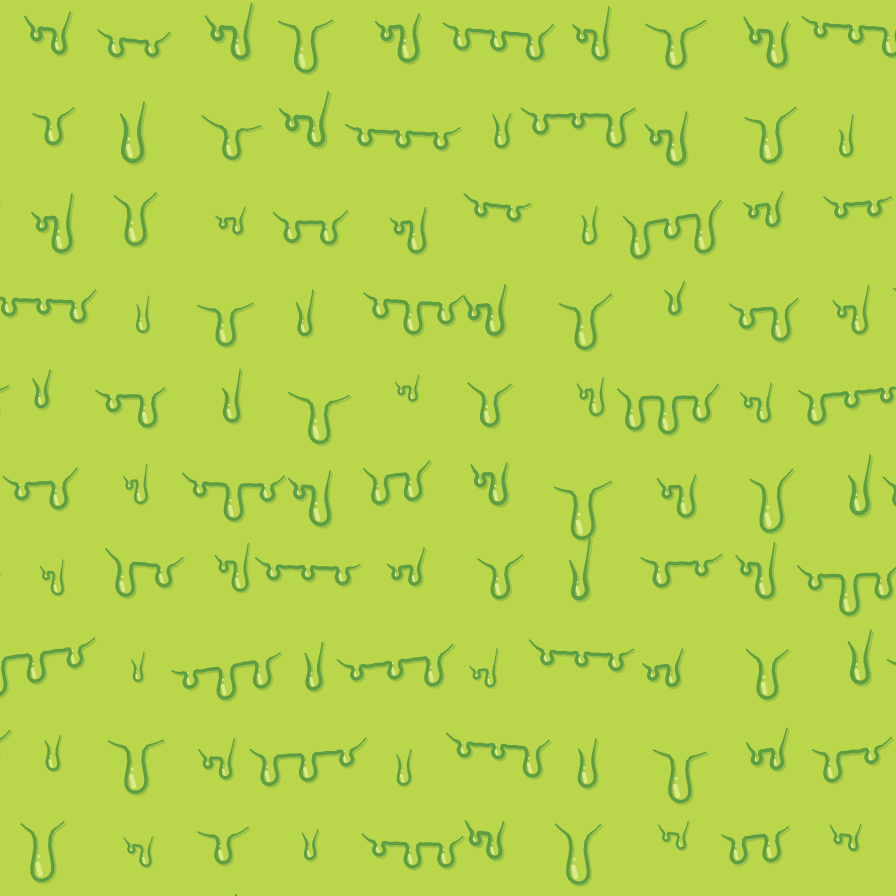
Write a Shadertoy shader that draws this pattern.

```glsl
// Glossy slime drips scattered on a flat lime ground. Each grid cell holds one
// strand: a chain of hanging lobes traced as a tapering line, with a soft
// shadow and a pale glint. Wide strands and teardrops alternate like a checker.

#define GRID 10.0            // strands per canvas height
#define JITTER 0.022         // random shift of a strand
#define STROKE 0.0019        // half width of the outline
#define SHADOW_SHIFT vec2(0.0019, -0.0021)
#define SEGMENTS 24          // line pieces per lobe
#define GROUND vec3(0.73, 0.84, 0.29)
#define OUTLINE vec3(0.37, 0.62, 0.26)
#define SHADE vec3(0.60, 0.75, 0.28)
#define GLINT vec3(0.85, 0.92, 0.54)

float hash(vec2 p) {
    vec3 q = fract(p.xyx * vec3(0.1031, 0.1030, 0.0973));
    q += dot(q, q.yzx + 33.33);
    return fract((q.x + q.y) * q.z);
}

float segmentDistance(vec2 p, vec2 a, vec2 b) {
    vec2 pa = p - a, ba = b - a;
    return length(pa - ba * clamp(dot(pa, ba) / max(dot(ba, ba), 1e-9), 0.0, 1.0));
}

float coverage(float d, float pixel) {
    return clamp(0.5 - d / pixel, 0.0, 1.0);
}

// Point on one lobe, u from -1 (left) to 1 (right), measured from its lowest point.
vec2 lobePoint(float u, float radius, float rise, float halfPitch, vec2 hooks) {
    float a = abs(u);
    float theta = min(a / 0.3, 1.0) * 1.5708;
    float k = max(a - 0.6, 0.0) / 0.4;
    float arm = halfPitch - 0.65 * radius;
    float x = radius * (sin(theta) - 0.35 * smoothstep(0.3, 0.65, a)) + arm * pow(k, 1.5);
    float y = radius * (1.0 - cos(theta)) + (rise - radius) * smoothstep(0.22, 0.85, a);
    y += 0.16 * arm * sin(6.2832 * k) * (1.0 - k);
    y += (u < 0.0 ? hooks.x : hooks.y) * k * k;
    return vec2(u < 0.0 ? -x : x, y);
}

// Nearest distances to outline (x), shadow (y) and glint (z) of one strand.
vec3 strand(vec2 p, vec2 id, bool wide) {
    vec3 best = vec3(1.0);
    float pick = hash(id + 17.0);
    float count = wide ? 1.0 + floor(pick * 3.0) : 1.0 + step(0.45, pick);
    float vary = hash(id + 29.0);
    float pitch = wide ? mix(0.036, 0.045, vary) : mix(0.018, 0.023, vary);
    if (wide && count < 1.5) pitch = mix(0.045, 0.07, vary);
    float slope = (hash(id + 41.0) - 0.4) * 0.3;
    float leftHook = mix(0.004, 0.012, hash(id + 53.0));
    float tail = hash(id + 67.0);
    float rightHook = wide ? mix(0.004, 0.014, tail) : mix(0.010, 0.030, tail);

    for (float i = 0.0; i < count; i++) {
        // Size of this lobe; a teardrop pair starts with a small lobe
        float size = hash(id * 3.0 + vec2(i * 7.0, 83.0));
        float radius = mix(0.0055, 0.0095, size);
        float rise = wide ? mix(0.013, 0.044, size * size) : mix(0.020, 0.038, size);
        if (wide && count < 1.5) {
            radius = mix(0.008, 0.012, size);
            rise = mix(0.028, 0.056, size);
        }
        if (!wide && count > 1.5 && i < 0.5) {
            radius = 0.0045;
            rise = 0.012;
        }
        bool first = i < 0.5, last = i > count - 1.5;
        vec2 hooks = vec2(first ? leftHook : 0.0, last ? rightHook : 0.0);
        vec2 base = vec2((i - 0.5 * (count - 1.0)) * pitch, -rise);

        // Outline and shadow
        vec2 previous = vec2(0.0);
        for (int s = 0; s <= SEGMENTS; s++) {
            float u = 2.0 * float(s) / float(SEGMENTS) - 1.0;
            vec2 point = base + lobePoint(u, radius, rise, 0.5 * pitch, hooks);
            point.y += slope * point.x;
            if (s > 0) {
                bool freeEnd = u < 0.0 ? first : last;
                float thin = freeEnd ? mix(0.45, 1.0, smoothstep(0.0, 0.45, 1.0 - abs(u))) : 1.0;
                float halfWidth = STROKE * thin;
                best.x = min(best.x, segmentDistance(p, previous, point) - halfWidth);
                best.y = min(best.y, segmentDistance(p - SHADOW_SHIFT, previous, point) - halfWidth * 1.1);
            }
            previous = point;
        }

        // Glint: a slanted streak in the bulb with a dot above it
        vec2 q = (p - base - vec2(0.0, radius + slope * base.x)) / radius;
        float streak = segmentDistance(q, vec2(-0.44, 0.55), vec2(-0.2, -0.4)) - 0.23;
        float dot1 = length(q - vec2(-0.36, 1.3)) - 0.15;
        best.z = min(best.z, min(streak, dot1) * radius);
    }
    return best;
}

void mainImage(out vec4 fragColor, in vec2 fragCoord) {
    float pixel = 1.0 / iResolution.y;
    vec2 uv = fragCoord * pixel;
    vec2 cell = floor(uv * GRID);
    vec3 nearest = vec3(1.0);

    // Gather strands from the neighbouring cells
    for (int j = -1; j <= 1; j++)
    for (int i = -1; i <= 1; i++) {
        vec2 id = cell + vec2(i, j) + 50.0;
        vec2 shift = vec2(hash(id + 3.0), hash(id + 11.0)) - 0.5;
        vec2 p = uv - (id - 49.5) / GRID - shift * JITTER - vec2(0.0, 0.012);
        if (abs(p.x) > 0.085 || abs(p.y) > 0.085) continue;
        bool wide = mod(id.x + id.y, 2.0) < 0.5;
        float scale = wide ? 1.0 : mix(0.65, 1.2, hash(id + 97.0));
        nearest = min(nearest, strand(p / scale, id, wide) * scale);
    }

    vec3 color = mix(GROUND, SHADE, coverage(nearest.y, pixel * 1.5));
    color = mix(color, GLINT, coverage(nearest.z, pixel));
    color = mix(color, OUTLINE, coverage(nearest.x, pixel));
    fragColor = vec4(color, 1.0);
}
```
